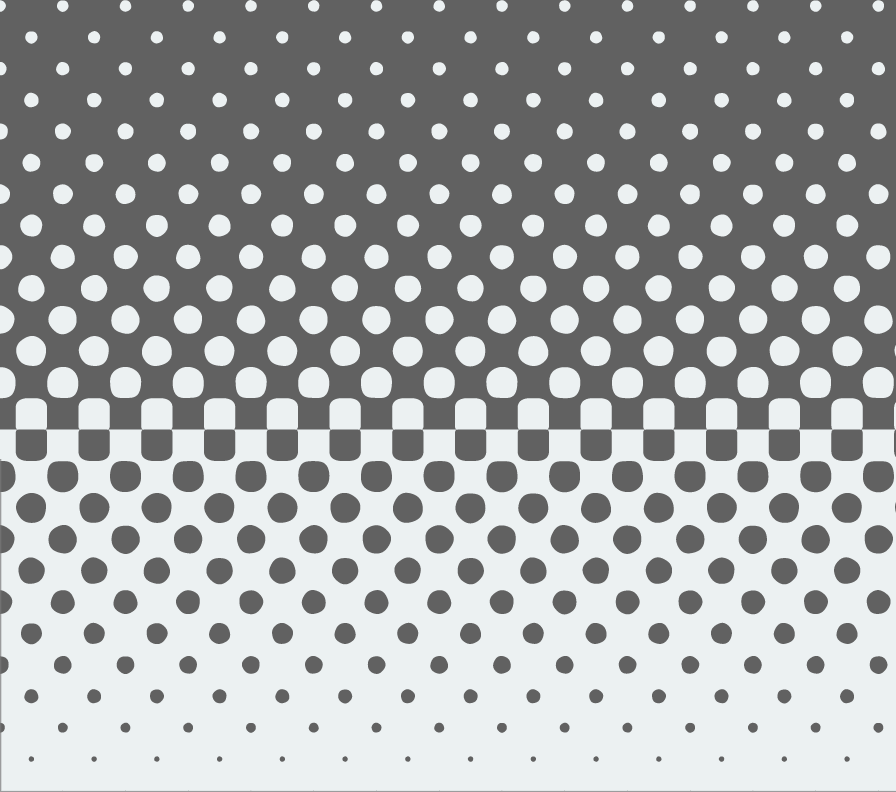
Give the GLSL for this pattern, as a WebGL 2 fragment shader.

```glsl
#version 300 es
precision highp float;

uniform vec2 u_resolution;
out vec4 fragColor;

float hash(vec2 p) {
    p = fract(p * vec2(0.1031, 0.1137));
    p += dot(p, p.yx + 33.3);
    return fract((p.x + p.y) * p.x * 17.0);
}

// Dot radius in cells, by the row distance from the seam
float dotRadius(float d, bool upper) {
    float shrink = upper ? 0.35 * (1.0 - exp(-d * d / 72.0))
                         : 0.00517 * pow(d, 1.87);
    return 0.505 - shrink;
}

// 1.0 where the halftone is light, 0.0 where it is dark
float halftone(vec2 uv) {
    const float seam = 13.5;
    vec2 grid = vec2(uv.x * 28.56, (1.0 - uv.y) * 25.24 - 0.19);
    vec2 cell = floor(grid + 0.5);
    vec2 local = grid - cell;

    bool upper = grid.y < seam;
    bool evenCell = mod(cell.x + cell.y, 2.0) < 0.5;
    float background = upper ? 0.0 : 1.0;
    if (evenCell != upper) return background;

    // Circles turn into squares near the seam
    float power = 2.0 + 10.0 * exp(-2.2 * abs(grid.y - seam));
    vec2 a = pow(abs(local), vec2(power));
    float dist = pow(a.x + a.y, 1.0 / power);

    // Slightly uneven outlines
    float rowDist = abs(cell.y - seam);
    float angle = atan(local.y, local.x + 1e-5);
    float phase = 6.2832 * hash(cell + 7.0);
    float wobble = sin(3.0 * angle + phase) + 0.7 * sin(5.0 * angle - 2.0 * phase);
    float radius = dotRadius(rowDist, upper);
    radius *= 1.0 + 0.02 * wobble * smoothstep(0.5, 3.0, rowDist);

    return dist < radius ? 1.0 - background : background;
}

void main() {
    // Average a 4x4 grid of samples to smooth the edges
    float light = 0.0;
    for (int i = 0; i < 16; i++) {
        vec2 offset = (vec2(i % 4, i / 4) + 0.5) / 4.0 - 0.5;
        light += halftone((gl_FragCoord.xy + offset) / u_resolution) / 16.0;
    }

    vec3 color = mix(vec3(0.38), vec3(0.925, 0.945, 0.95), light);

    // Thin grey rim along the lower left
    vec2 uv = gl_FragCoord.xy / u_resolution;
    float rim = 1.0 - smoothstep(0.0008, 0.0022, min(uv.x, uv.y));
    color = mix(color, vec3(0.47), 0.7 * rim * step(uv.y, 0.42));

    fragColor = vec4(color, 1.0);
}
```
